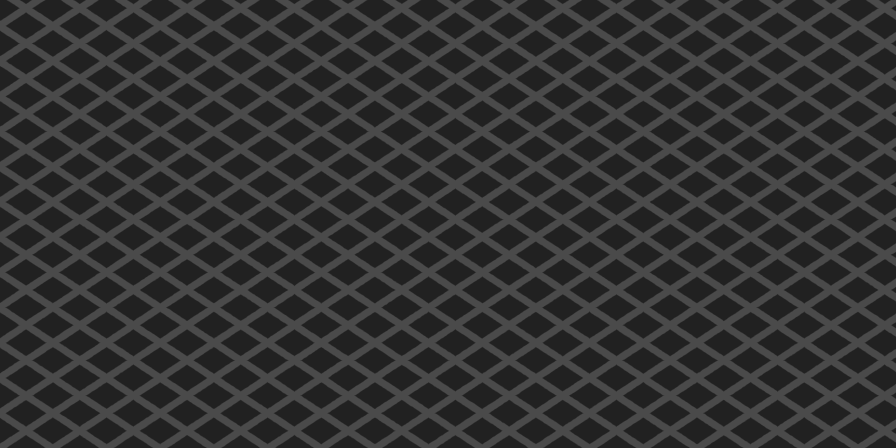
Give the GLSL for this pattern, as a WebGL 2 fragment shader.

```glsl
#version 300 es
precision highp float;
// Dark diamond mesh: grey diagonal bars crossing over a charcoal ground.

uniform vec2 u_resolution;
out vec4 fragColor;

const vec3 GROUND = vec3(0.128, 0.128, 0.128);
const vec3 BAR = vec3(0.290, 0.290, 0.290);

// All lengths are fractions of the canvas height.
const vec2 CELL = vec2(0.1198, 0.0786);    // width and height of one diamond
const vec2 CROSSING = vec2(0.777, 0.5885); // one point where bars cross
const float BAR_WIDTH = 0.0160;
const float EDGE_SOFTNESS = 0.0018;
const float EDGE_WOBBLE = 0.0010;
const float WOBBLE_SCALE = 190.0;

float hash(vec2 p) {
    return fract(sin(dot(p, vec2(127.1, 311.7))) * 43758.5453);
}

float valueNoise(vec2 p) {
    vec2 i = floor(p);
    vec2 f = fract(p);
    f = f * f * (3.0 - 2.0 * f);
    float low = mix(hash(i), hash(i + vec2(1.0, 0.0)), f.x);
    float high = mix(hash(i + vec2(0.0, 1.0)), hash(i + vec2(1.0, 1.0)), f.x);
    return mix(low, high, f.y);
}

// Distance to the centre line of the nearest bar of either direction.
float meshDistance(vec2 p, vec2 cell) {
    vec2 q = p / cell;
    vec2 diagonals = vec2(q.x + q.y, q.x - q.y);
    vec2 offset = abs(fract(diagonals + 0.5) - 0.5);
    return min(offset.x, offset.y) / length(1.0 / cell);
}

// Coverage of a bar with a soft edge, at least one pixel wide.
float barCoverage(float dist, float width, float softness, float pixel) {
    float blur = max(softness, 0.6 * pixel);
    return 1.0 - smoothstep(-blur, blur, dist - 0.5 * width);
}

void main() {
    vec2 p = gl_FragCoord.xy / u_resolution.y;
    float pixel = 1.0 / u_resolution.y;

    // Slightly ragged bar edges
    float wobble = EDGE_WOBBLE * (valueNoise(p * WOBBLE_SCALE) - 0.5);
    float dist = meshDistance(p - CROSSING, CELL) + wobble;

    float bar = barCoverage(dist, BAR_WIDTH, EDGE_SOFTNESS, pixel);
    fragColor = vec4(mix(GROUND, BAR, bar), 1.0);
}
```
